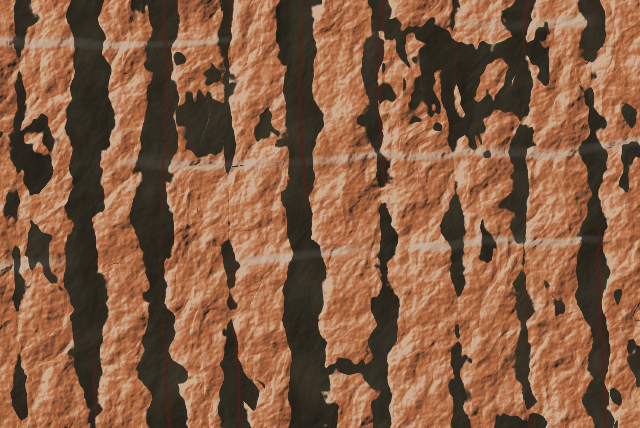
This texture is drawn by a WebGL 2 fragment shader. Its source:

```glsl
#version 300 es
precision highp float;
// Sunlit sandstone cliff: upright fluted columns split by ragged dark clefts.
// A height field of pyramidal crags and grain is lit from the upper left and
// mapped to a clay colour ramp; clefts, strata and pale seams are laid over it.

uniform vec2 u_resolution;
out vec4 fragColor;

const vec3 SHADOW = vec3(0.185, 0.165, 0.125);
const vec3 BROWN  = vec3(0.36, 0.23, 0.16);
const vec3 RUST   = vec3(0.55, 0.33, 0.22);
const vec3 CLAY   = vec3(0.69, 0.40, 0.24);
const vec3 SAND   = vec3(0.75, 0.52, 0.37);
const vec3 PALE   = vec3(0.80, 0.67, 0.56);
const vec3 SEAM   = vec3(0.76, 0.71, 0.65);
const vec3 STAIN  = vec3(0.33, 0.12, 0.09);

const vec2  TO_SUN       = vec2(-0.8, 0.6);
const float COLUMN_WIDTH = 0.172;
const float CLEFT_MIN    = 0.10;   // share of a column
const float CLEFT_MAX    = 0.46;
const float SEAM_SPACING = 0.27;
const float RELIEF_GAIN  = 1.9;
const float MEAN_LEVEL   = 2.3;    // position on the colour ramp, 0 to 4
const float STEP         = 0.002;
const float EDGE         = 0.002;

float hash(vec2 p) {
  return fract(sin(dot(p, vec2(127.1, 311.7))) * 43758.5);
}

float noise(vec2 p) {
  vec2 i = floor(p), f = fract(p);
  f = f * f * (3.0 - 2.0 * f);
  return mix(mix(hash(i), hash(i + vec2(1, 0)), f.x),
             mix(hash(i + vec2(0, 1)), hash(i + vec2(1, 1)), f.x), f.y);
}

float fbm(vec2 p) {
  float sum = 0.0, amp = 0.533;
  for (int k = 0; k < 4; k++) {
    sum += amp * noise(p);
    p = mat2(1.6, 1.2, -1.2, 1.6) * p + 7.3;
    amp *= 0.5;
  }
  return sum;
}

// Upper hull of randomly turned pyramids, giving angular facets.
float crags(vec2 p) {
  vec2 cell = floor(p);
  float top = -2.0;
  for (int y = -1; y <= 1; y++)
    for (int x = -1; x <= 1; x++) {
      vec2 c = cell + vec2(x, y);
      vec2 d = p - c - vec2(hash(c), hash(c + 19.7));
      float a = 6.283 * hash(c + 41.3);
      d = mat2(cos(a), sin(a), -sin(a), cos(a)) * d;
      top = max(top, 0.6 * hash(c + 73.1) - max(abs(d.x), 0.75 * abs(d.y)));
    }
  return top;
}

vec2 warp(vec2 p) {
  return p + 0.07 * (vec2(fbm(p * 8.0), fbm(p * 8.0 + 31.0)) - 0.5);
}

float height(vec2 p) {
  vec2 w = warp(p);
  w.x -= 0.3 * w.y;
  return 0.034 * crags(w * vec2(12.0, 8.0))
       + 0.012 * crags(w * vec2(30.0, 23.0) + 5.0)
       + 0.014 * fbm(p * 32.0)
       + 0.005 * noise(p * 75.0) + 0.0035 * noise(p * 135.0);
}

vec3 ramp(float t) {
  vec3 c = mix(BROWN, RUST, clamp(t, 0.0, 1.0));
  c = mix(c, CLAY, clamp(t - 1.0, 0.0, 1.0));
  c = mix(c, SAND, clamp(t - 2.0, 0.0, 1.0));
  return mix(c, PALE, clamp(t - 3.0, 0.0, 1.0));
}

void main() {
  vec2 p = gl_FragCoord.xy / u_resolution.y;
  float relief = (height(p) - height(p + TO_SUN * STEP)) / STEP;

  // Columns and the clefts between them
  float wander = 0.05 * (noise(vec2(p.x * 3.0, p.y * 2.5)) - 0.5);
  float u = (p.x + wander) / COLUMN_WIDTH + 0.35;
  float id = floor(u), across = fract(u) - 0.5;
  float width = mix(CLEFT_MIN, CLEFT_MAX, hash(vec2(id, 4.0)))
              + 0.6 * (fbm(vec2(id * 17.0, p.y * 4.0)) - 0.5);
  float jag = 0.05 * (crags(warp(p) * vec2(15.0, 9.0) + 3.0) - 0.1)
            + 0.035 * (fbm(p * 24.0) - 0.5);
  float cleft = (0.5 * max(width, 0.04) - abs(across)) * COLUMN_WIDTH + jag;
  float shade = smoothstep(-EDGE, EDGE, cleft);

  // Overhang shadows scattered on the faces
  float overhang = fbm(warp(p) * vec2(11.0, 7.0) + 50.0) + 0.3 * jag;
  shade = max(shade, smoothstep(0.69, 0.705, overhang));

  // Strata and broken pale seams
  float layer = p.y - 0.05 * p.x + 0.07 * fbm(p * 3.0);
  float strata = fbm(vec2(p.x * 5.0, layer * 32.0)) - 0.5;
  float row = floor(layer / SEAM_SPACING);
  float offset = (fract(layer / SEAM_SPACING) - 0.3 - 0.4 * hash(vec2(row, 9.0))) * SEAM_SPACING;
  float seam = smoothstep(0.016, 0.003, abs(offset + 0.02 * strata))
             * smoothstep(0.42, 0.72, noise(vec2(p.x * 4.5, row * 13.0)));

  // Sunlit rock: bright left flank, dimmer right flank
  float flank = 0.5 - fract(across);
  float lip = smoothstep(-0.022, 0.0, cleft) * smoothstep(0.0, 0.1, across);
  float level = MEAN_LEVEL + RELIEF_GAIN * relief + 1.3 * strata
              + 0.9 * flank + 0.9 * lip + 1.6 * (fbm(p * 5.0 + 12.0) - 0.5);
  vec3 rock = mix(ramp(level), SEAM, 0.65 * seam * smoothstep(0.0, 2.0, level));
  shade = max(shade, smoothstep(0.1, -0.7, level));

  // Shadowed rock with faint relief and red stains deep in the clefts
  vec3 dark = SHADOW * (0.7 + 0.6 * fbm(p * vec2(14.0, 9.0)) + 0.12 * relief);
  dark = mix(dark, SEAM * 0.45, 0.4 * seam);
  float stain = smoothstep(0.035, 0.01, abs(across - 0.06 + 0.08 * strata))
              * smoothstep(0.45, 0.7, noise(vec2(id * 23.0, p.y * 3.0)));
  dark = mix(dark, STAIN, 0.6 * stain);

  fragColor = vec4(mix(rock, dark, shade), 1.0);
}
```
